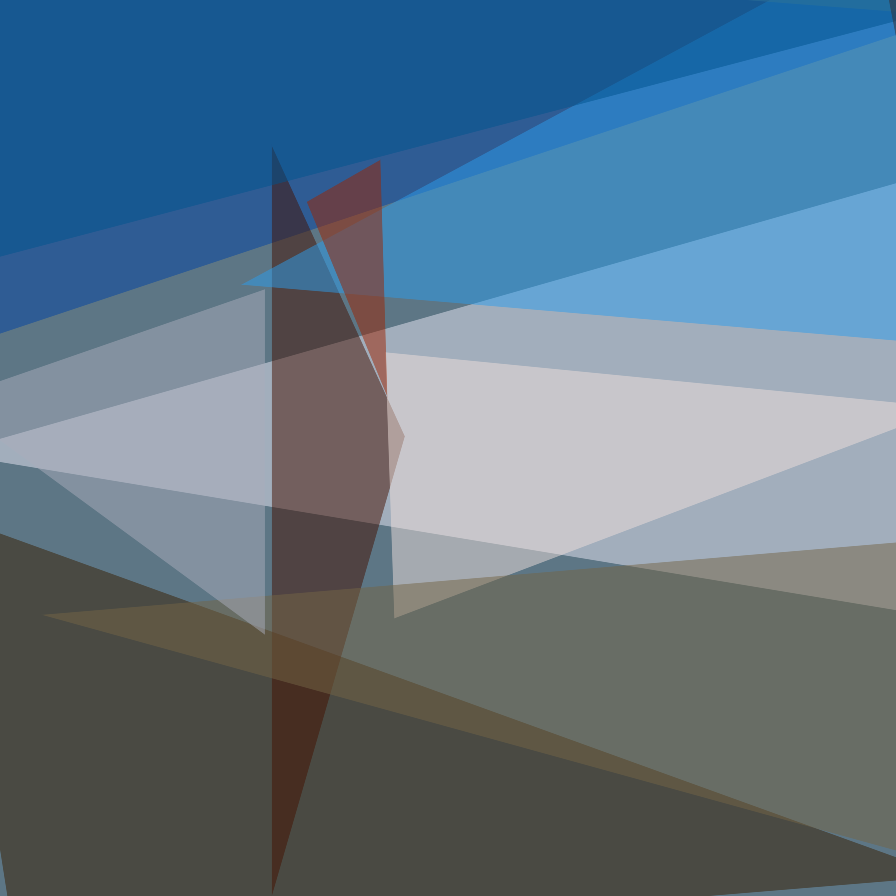
Write a three.js fragment shader that draws this background.

```glsl
#define OPACITY 0.5
#define EDGE_WIDTH 1.0

varying vec2 vUv;

const vec3 SLATE = vec3(0.365, 0.463, 0.522);
const vec3 COBALT = vec3(0.0, 0.26, 0.64);
const vec3 MIST = vec3(0.906, 0.902, 0.953);
const vec3 UMBER = vec3(0.216, 0.118, 0.0);
const vec3 MAROON = vec3(0.263, 0.063, 0.0);
const vec3 BLUSH = vec3(0.933, 0.871, 0.855);
const vec3 OLIVE = vec3(0.451, 0.392, 0.271);
const vec3 SKY = vec3(0.169, 0.612, 0.922);
const vec3 LAVENDER = vec3(0.663, 0.675, 0.733);
const vec3 RUST = vec3(0.608, 0.137, 0.0);
const vec3 NAVY = vec3(0.0, 0.325, 0.557);
const vec3 TEAL = vec3(0.18, 0.447, 0.588);
const vec3 CHARCOAL = vec3(0.2, 0.18, 0.2);

// Signed distance to the line a-b, positive on its right
float lineDistance(vec2 p, vec2 a, vec2 b) {
  vec2 along = normalize(b - a);
  return dot(p - a, vec2(along.y, -along.x));
}

// Sharp-cornered triangle distance, for either winding
float triangleDistance(vec2 p, vec2 a, vec2 b, vec2 c) {
  float winding = sign(-lineDistance(c, a, b));
  return max(winding * lineDistance(p, a, b),
         max(winding * lineDistance(p, b, c),
             winding * lineDistance(p, c, a)));
}

// Lays one translucent triangle over the colour so far
void glaze(inout vec3 color, vec3 tint, vec2 a, vec2 b, vec2 c) {
  float halfEdge = 0.5 * EDGE_WIDTH * max(fwidth(vUv.x), 0.0001);
  float d = triangleDistance(vUv, a, b, c);
  float coverage = 1.0 - smoothstep(-halfEdge, halfEdge, d);
  color = mix(color, tint, OPACITY * coverage);
}

void main() {
  vec3 color = SLATE;

  // Sky wash, pale wedge and dark ground
  glaze(color, COBALT, vec2(-0.3, 0.5276), vec2(1.3, 1.061), vec2(-0.3, 2.0));
  glaze(color, MIST, vec2(-0.0573, 0.4939), vec2(1.1719, 0.8445), vec2(1.1719, 0.2906));
  glaze(color, UMBER, vec2(-0.0586, 0.4258), vec2(0.0182, -0.0638), vec2(1.0586, 0.0221));

  // Upright shard and the wedges crossing it
  glaze(color, MAROON, vec2(0.3034, 0.8372), vec2(0.3034, 0.0), vec2(0.4518, 0.513));
  glaze(color, BLUSH, vec2(1.06, 0.5448), vec2(0.4401, 0.3099), vec2(0.43, 0.6068));
  glaze(color, OLIVE, vec2(0.0469, 0.3138), vec2(1.1, 0.403), vec2(1.1, 0.0232));
  glaze(color, SKY, vec2(0.2695, 0.6823), vec2(1.3372, 1.2574), vec2(1.3372, 0.5911));

  // Foreground shards and upper shade
  glaze(color, LAVENDER, vec2(-0.0612, 0.5534), vec2(0.2956, 0.6771), vec2(0.2956, 0.2917));
  glaze(color, RUST, vec2(0.3424, 0.7747), vec2(0.4245, 0.8216), vec2(0.4323, 0.5573));
  glaze(color, NAVY, vec2(-0.3, 0.6346), vec2(1.3, 1.0554), vec2(-0.3, 2.0));

  // Slivers in the upper right corner
  glaze(color, TEAL, vec2(0.729, 1.008), vec2(1.0417, 0.9837), vec2(1.0417, 1.04));
  glaze(color, CHARCOAL, vec2(0.987, 1.026), vec2(1.0026, 0.9453), vec2(1.0417, 1.026));

  gl_FragColor = vec4(color, 1.0);
}
```
